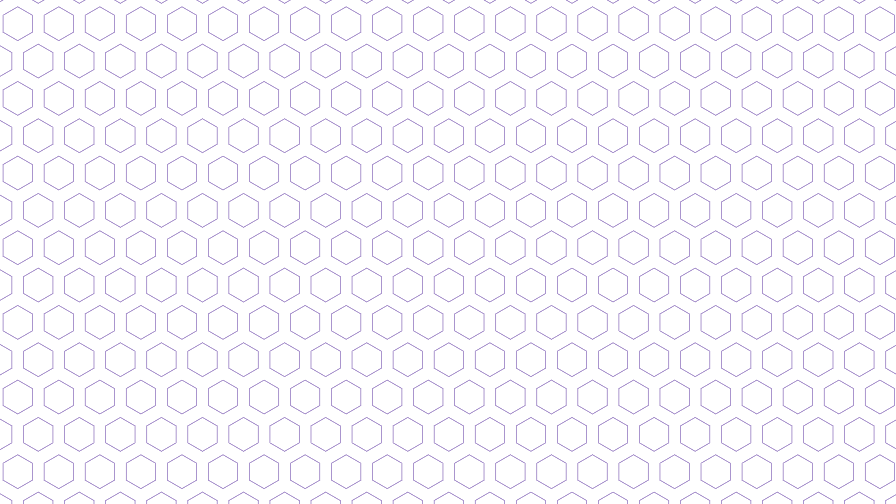
This pattern is drawn by a Shadertoy shader. Its source:

```glsl
const vec3 PAPER = vec3(1.0);
const vec3 INK = vec3(0.40, 0.25, 0.65);

// Lengths are fractions of the canvas height
const vec2 PITCH = vec2(0.08146, 0.07407);
const vec2 FIRST_CENTER = vec2(0.0352, 0.0641);
const float APOTHEM = 0.0291;
const float LINE_WIDTH = 0.0011;

// Position relative to the nearest center, odd rows shifted by half a column
vec2 staggeredCell(vec2 p, vec2 pitch) {
    float row = floor(p.y / pitch.y + 0.5);
    p.y -= row * pitch.y;
    p.x += 0.5 * pitch.x * mod(row, 2.0);
    p.x -= pitch.x * floor(p.x / pitch.x + 0.5);
    return p;
}

// Signed distance to the sides of a hexagon with its point up
float hexagonDistance(vec2 p, float apothem) {
    p = abs(p);
    return max(p.x, dot(p, vec2(0.5, 0.8660254))) - apothem;
}

// Share of a pixel covered by a line, exact even for hairlines
float lineCoverage(float dist, float width, float pixel) {
    float low = max(dist - 0.5 * pixel, -0.5 * width);
    float high = min(dist + 0.5 * pixel, 0.5 * width);
    return clamp((high - low) / pixel, 0.0, 1.0);
}

void mainImage(out vec4 fragColor, in vec2 fragCoord) {
    float pixel = 1.0 / iResolution.y;
    vec2 cell = staggeredCell(fragCoord * pixel - FIRST_CENTER, PITCH);
    float dist = hexagonDistance(cell, APOTHEM);
    float coverage = lineCoverage(dist, LINE_WIDTH, pixel);
    fragColor = vec4(mix(PAPER, INK, coverage), 1.0);
}
```
